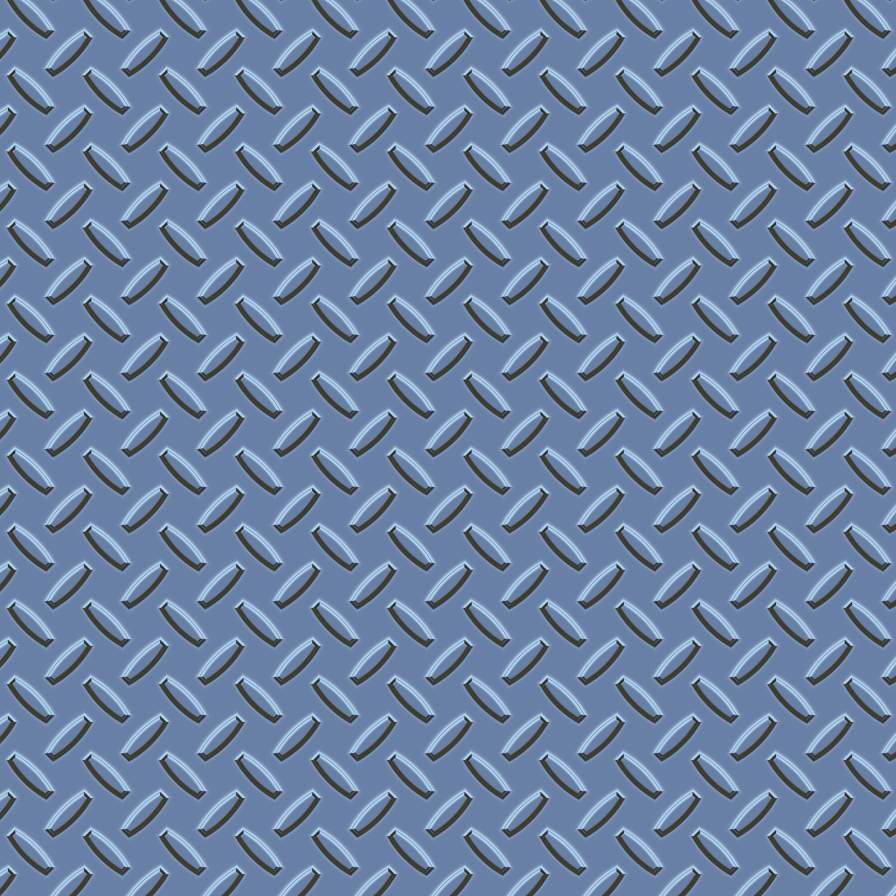
A WebGL 2 fragment shader for this texture:

```glsl
#version 300 es
precision highp float;
// Blue steel tread plate: two interleaved square lattices of raised lozenges,
// leaning left and right. Each lozenge is an arc-sided, blunt-ended distance
// field whose bevel is striped pale on its upper faces and dark on its lower.

uniform vec2 u_resolution;
out vec4 fragColor;

// Layout, in canvas units
const float PITCH = 0.0849;                 // lattice spacing
const vec2 FIRST_CENTER = vec2(0.0342, 0.8984);

// Lozenge shape, in lattice cells
const float HALF_LENGTH = 0.376;
const float HALF_WIDTH = 0.133;
const float SIDE_RADIUS = 1.36;             // radius of the bowed sides
const float BEVEL = 0.073;
const float HALO = 0.014;                   // reach of the glow outside
const float SOFT = 0.008;                   // edge softness
const int SAMPLES = 3;                      // supersamples per axis

const vec3 PLATE = vec3(0.41, 0.50, 0.65);
const vec3 GLOW  = vec3(0.62, 0.70, 0.81);
const vec3 SHINE = vec3(0.68, 0.84, 0.94);
const vec3 SLATE = vec3(0.29, 0.34, 0.41);
const vec3 OLIVE = vec3(0.27, 0.26, 0.16);
const vec3 SHADE = vec3(0.18, 0.19, 0.18);

// Soft band between lo and hi
float band(float t, float lo, float hi) {
    const float blur = 0.06;
    return smoothstep(lo - blur, lo + blur, t) * (1.0 - smoothstep(hi - blur, hi + blur, t));
}

// Bevel colours; t runs from the outer edge (0) to the inner face (1)
vec3 upperSide(float t) {
    vec3 c = mix(GLOW, SHINE, smoothstep(0.05, 0.2, t));
    c = mix(c, PLATE, 0.8 * band(t, 0.38, 0.52));
    return mix(c, GLOW, smoothstep(0.75, 0.9, t));
}

vec3 lowerSide(float t) {
    vec3 c = mix(SLATE, SHADE, smoothstep(0.08, 0.22, t));
    c = mix(c, OLIVE, band(t, 0.3, 0.58));
    c = mix(c, OLIVE, band(t, 0.7, 0.9));
    return mix(c, SLATE, smoothstep(0.88, 1.0, t));
}

vec3 upperCap(float t) {
    vec3 c = mix(SHINE, SHADE, smoothstep(0.3, 0.48, t));
    return mix(c, GLOW, smoothstep(0.78, 0.95, t));
}

vec3 lowerCap(float t) {
    vec3 c = mix(SLATE, SHADE, smoothstep(0.1, 0.25, t));
    return mix(c, SLATE, band(t, 0.5, 0.75));
}

// Lays one lozenge over base; p is relative to its centre, in cells
vec3 drawLozenge(vec3 base, vec2 p) {
    float along = (p.x + p.y) * inversesqrt(2.0);
    float across = (p.y - p.x) * inversesqrt(2.0);
    float side = length(vec2(along, abs(across) + SIDE_RADIUS - HALF_WIDTH)) - SIDE_RADIUS;
    float cap = abs(along) - HALF_LENGTH;
    float dist = max(side, cap);
    float t = clamp(-dist / BEVEL, 0.0, 1.0);

    // Mitred bevel: facets facing up catch the light
    vec3 sides = mix(lowerSide(t), upperSide(t), smoothstep(-SOFT, SOFT, across));
    vec3 caps = along > 0.0 ? upperCap(t) : lowerCap(t);
    vec3 body = mix(sides, caps, smoothstep(-SOFT, SOFT, cap - side));
    body = mix(body, PLATE, smoothstep(-SOFT, SOFT, -dist - BEVEL));

    vec3 outside = mix(base, GLOW, 0.85 * exp(-max(dist, 0.0) / HALO));
    return mix(outside, body, smoothstep(SOFT, -SOFT, dist));
}

vec3 treadPlate(vec2 uv) {
    vec2 cell = (uv - FIRST_CENTER) / PITCH;
    vec3 color = PLATE;
    // Family 0 leans left; family 1 leans right and sits half a cell away
    for (int family = 0; family < 2; family++) {
        vec2 p = fract(cell + 0.5 - 0.5 * float(family)) - 0.5;
        if (family == 0) p.x = -p.x;
        color = drawLozenge(color, p);
    }
    return color;
}

void main() {
    vec3 sum = vec3(0.0);
    for (int j = 0; j < SAMPLES; j++) {
        for (int i = 0; i < SAMPLES; i++) {
            vec2 offset = (vec2(i, j) + 0.5) / float(SAMPLES) - 0.5;
            sum += treadPlate((gl_FragCoord.xy + offset) / u_resolution);
        }
    }
    fragColor = vec4(sum / float(SAMPLES * SAMPLES), 1.0);
}
```
